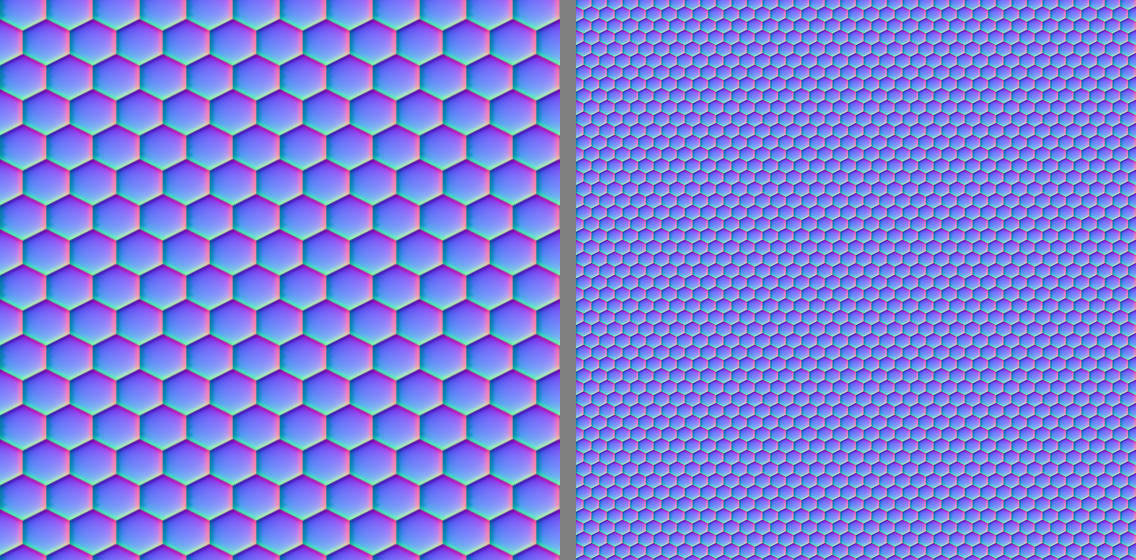
Left: one tile. Right: repeated 3 by 3.
Reproduce this texture map procedurally as a three.js fragment shader.

```glsl
varying vec2 vUv;

// Steep rim plus a soft shoulder, by distance from the edge
float rimSlope(float d, float rimWidth) {
  d = max(d, 0.0);
  return 1.7 * exp(-d * d / (rimWidth * rimWidth)) + 0.8 * exp(-d / 0.15);
}

// Slope added by a pair of opposite edges
vec2 edgePair(vec2 p, vec2 dir, float apothem, float rimWidth) {
  float t = dot(p, dir);
  return dir * (rimSlope(apothem - t, rimWidth) - rimSlope(apothem + t, rimWidth));
}

float hexRadius(vec2 p) {
  p = abs(p);
  return max(2.0 * p.x, p.x + 2.0 * p.y);
}

vec3 hexNormalColor(vec2 uv) {
  // 12 columns, 8 pairs of staggered rows
  vec2 period = vec2(1.0, 1.5);
  vec2 q = uv * 12.0 - vec2(0.49, 1.344) + 0.5 * period;
  vec2 evenCell = mod(q, period) - 0.5 * period;
  vec2 oddCell = mod(q + 0.5 * period, period) - 0.5 * period;
  bool isEven = hexRadius(evenCell) < hexRadius(oddCell);
  vec2 p = isEven ? evenCell : oddCell;

  vec2 slant = vec2(0.4472, 0.8944);
  vec2 slope = edgePair(p, vec2(1.0, 0.0), 0.5, 0.07)
             + edgePair(p, slant, 0.4472, 0.048)
             + edgePair(p, slant * vec2(1.0, -1.0), 0.4472, 0.048);
  slope.x -= 0.05;

  // Small notches beside the left wall, in alternate rows
  if (isEven) {
    float strength = 0.6 - 0.25 * mod(floor(q.x), 2.0);
    float band = (p.x + 0.4) / 0.045;
    float ripple = max(sin(p.y * 36.0 + 1.0), 0.0) * smoothstep(0.28, 0.18, abs(p.y));
    slope.x -= strength * ripple * exp(-band * band);
  }

  vec3 normal = normalize(vec3(slope * vec2(1.0, -1.0), 1.0));
  return 0.5 + 0.5 * normal;
}

void main() {
  // Average of nearby samples softens the ridges
  vec3 color = vec3(0.0);
  for (int j = -1; j <= 1; j++) {
    for (int i = -1; i <= 1; i++) {
      color += hexNormalColor(vUv + vec2(float(i), float(j)) * 0.0011);
    }
  }
  gl_FragColor = vec4(color / 9.0 * vec3(1.0, 1.0, 0.98), 1.0);
}
```
